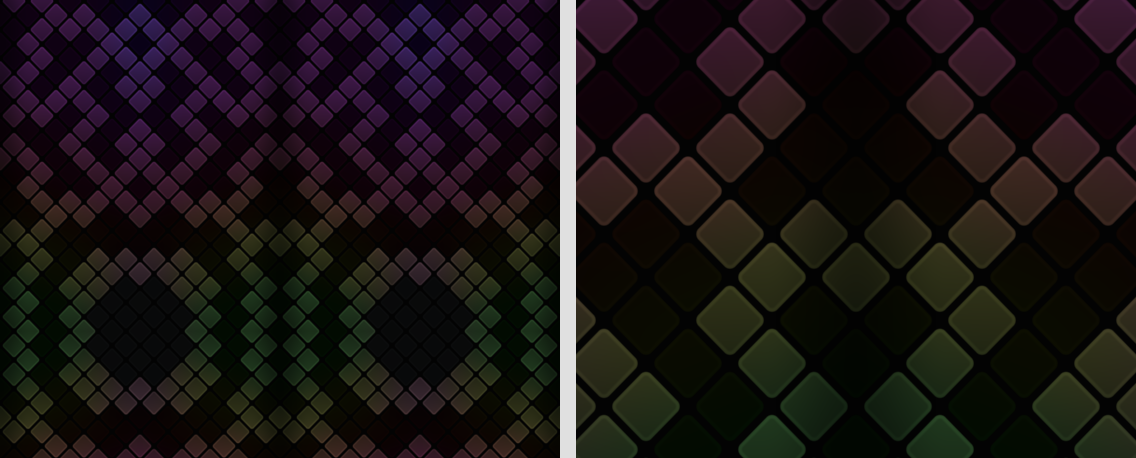
Left, the full canvas; right, a detail of the centre.
This background is drawn by a WebGL 1 fragment shader. Its source:

```glsl
precision highp float;
uniform vec2 u_resolution;

#define TILES 2.0          // mirrored repeats across
#define HALF_STEPS 10.0    // half cells from tile centre to seam
#define ROWS 31.9          // half cells down the canvas
#define TOP_OFFSET 1.07
#define MIRROR_ROW 22.0    // pattern reflects below this row
#define CELL_HALF 0.44
#define CORNER 0.13
#define RIM_WIDTH 0.035
#define RIM_GAIN 0.28
#define WEAR 0.10

const vec3 GROUT  = vec3(0.010, 0.010, 0.010);
const vec3 BLUE   = vec3(0.190, 0.120, 0.330);
const vec3 PURPLE = vec3(0.215, 0.085, 0.245);
const vec3 ROSE   = vec3(0.215, 0.095, 0.160);
const vec3 BROWN  = vec3(0.220, 0.145, 0.115);
const vec3 OLIVE  = vec3(0.175, 0.185, 0.090);
const vec3 GREEN  = vec3(0.110, 0.195, 0.105);
const vec3 MAUVE  = vec3(0.190, 0.135, 0.165);
const vec3 SLATE  = vec3(0.033, 0.036, 0.038);

float hash(vec2 p) {
  return fract(sin(dot(p, vec2(127.1, 311.7))) * 43758.5453);
}

float roundedBox(vec2 p, float halfSize, float radius) {
  vec2 d = abs(p) - halfSize + radius;
  return length(max(d, 0.0)) + min(max(d.x, d.y), 0.0) - radius;
}

// Staggered cells inside a box form a zigzag band
bool inBand(vec2 c, vec2 lo, vec2 hi) {
  return all(greaterThan(c, lo - 0.5)) && all(lessThan(c, hi + 0.5));
}

bool isLit(vec2 id) {
  vec2 c = vec2(id.x, abs(id.y - 7.0));
  float ring = id.x + MIRROR_ROW - id.y;
  bool tips = abs(ring - 4.0) < 0.5 && min(id.x, MIRROR_ROW - id.y) < 0.5;
  bool medallion = inBand(c, vec2(0.0, 10.0), vec2(5.0, 15.0))
                && (tips || (ring > 5.5 && ring < 8.5));
  bool chevron = c.x < 5.5 && (abs(c.x + c.y - 7.0) < 0.5 || abs(c.x - c.y - 3.0) < 0.5);
  bool upperZigzag = id.y < 7.5 && inBand(c, vec2(6.0, 0.0), vec2(9.0, 1.0));
  return medallion || chevron || upperZigzag
      || inBand(c, vec2(0.0, 1.0), vec2(1.0, 4.0))
      || inBand(c, vec2(8.0, 2.0), vec2(10.0, 3.0))
      || inBand(c, vec2(7.0, 4.0), vec2(8.0, 6.0))
      || inBand(c, vec2(3.0, 6.0), vec2(7.0, 7.0))
      || inBand(c, vec2(7.0, 8.0), vec2(10.0, 9.0))
      || inBand(c, vec2(7.0, 10.0), vec2(8.0, 11.0))
      || inBand(c, vec2(8.0, 12.0), vec2(9.0, 15.0));
}

// Hue runs down the canvas and bends around each tile's axis
vec3 bandColour(vec2 p) {
  float t = p.y + 0.4 * p.x;
  vec3 c = mix(PURPLE, ROSE, smoothstep(7.0, 13.5, t));
  c = mix(c, BROWN, smoothstep(13.0, 16.5, t));
  c = mix(c, OLIVE, smoothstep(16.0, 19.5, t));
  c = mix(c, GREEN, smoothstep(19.5, 23.0, t));
  float axis = exp(-p.x * p.x / 8.0);
  c = mix(c, BLUE, axis * (1.0 - smoothstep(1.0, 9.0, p.y)));
  return mix(c, MAUVE, axis * smoothstep(13.0, 18.0, p.y));
}

void main() {
  vec2 uv = gl_FragCoord.xy / u_resolution;
  float across = mod(uv.x * TILES * 2.0 * HALF_STEPS, 2.0 * HALF_STEPS);
  vec2 p = vec2(abs(across - HALF_STEPS), (1.0 - uv.y) * ROWS - TOP_OFFSET);
  p.y = MIRROR_ROW - abs(p.y - MIRROR_ROW);

  // Diagonal lattice
  vec2 diagonal = 0.5 * vec2(p.x + p.y, p.x - p.y);
  vec2 cell = floor(diagonal + 0.5);
  vec2 local = diagonal - cell;
  vec2 id = vec2(abs(cell.x + cell.y), cell.x - cell.y);
  float d = roundedBox(local, CELL_HALF, CORNER);
  float aa = TILES * HALF_STEPS * 1.4 / u_resolution.x;

  // Lit and dark faces share a hue
  vec3 glow = bandColour(p);
  float low = min(glow.r, min(glow.g, glow.b));
  vec3 face = (glow - 0.88 * low) * 0.42;
  if (isLit(id)) {
    face = glow * (0.95 - 0.18 * (local.x - local.y));
  } else if (id.x + MIRROR_ROW - id.y < 4.5) {
    face = SLATE;
  }
  face *= 1.0 + WEAR * (hash(id) - 0.5);

  // Fine pale rim, dark grout and shaded seams
  float rim = 1.0 - smoothstep(0.0, RIM_WIDTH + aa, abs(d + RIM_WIDTH));
  face *= 1.0 + RIM_GAIN * rim;
  vec3 colour = mix(face, GROUT, smoothstep(-aa, aa, d));
  colour *= mix(0.6, 1.0, smoothstep(0.0, 2.2, HALF_STEPS - p.x));
  gl_FragColor = vec4(colour, 1.0);
}
```
